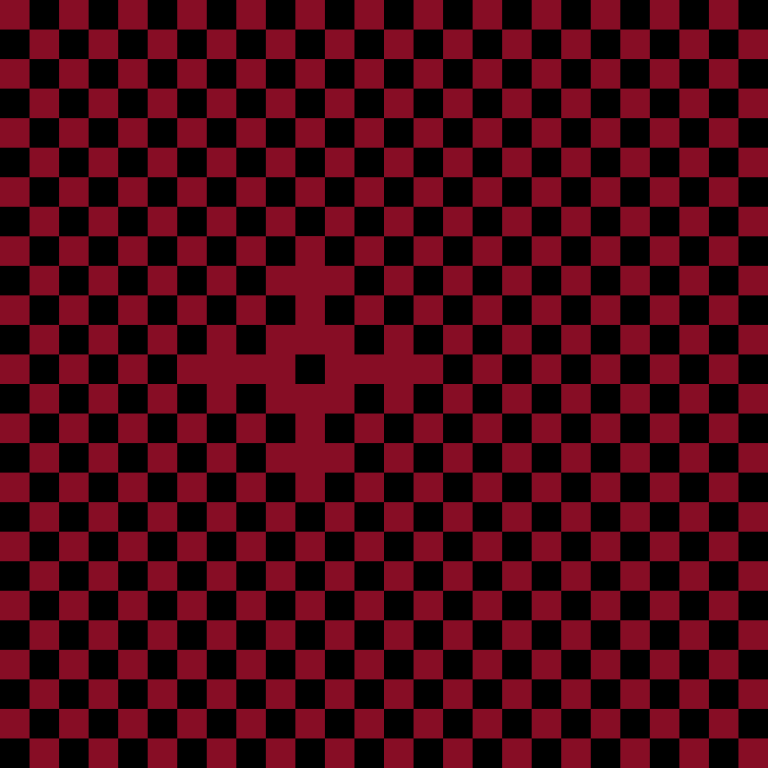
This pattern is drawn by a Shadertoy shader. Its source:

```glsl
const float CELLS = 26.0;                // cells along the canvas height
const vec2  HUB = vec2(10.5, 13.5);      // centre of the cross, in cells
const float ARM_REACH = 4.5;             // half length of each arm
const float HALF_CELL = 0.5;
const vec3  CRIMSON = vec3(0.53, 0.05, 0.147);
const vec3  BLACK = vec3(0.0);

// Alternating +1 / -1 stripes per axis, +1 at the hub, smoothed over one pixel
vec2 stripes(vec2 p, float pixel) {
    vec2 edgeDist = HALF_CELL - abs(mod(p + 1.0, 2.0) - 1.0);
    return clamp(2.0 * edgeDist / pixel, -1.0, 1.0);
}

// Pixel coverage of a centred box
float boxCoverage(vec2 p, vec2 halfSize, float pixel) {
    vec2 cover = clamp(0.5 + (halfSize - abs(p)) / pixel, 0.0, 1.0);
    return cover.x * cover.y;
}

void mainImage(out vec4 fragColor, in vec2 fragCoord) {
    float pixel = CELLS / iResolution.y;
    vec2 p = fragCoord * pixel - HUB;

    // Checkerboard
    vec2 wave = stripes(p, pixel);
    float red = 0.5 + 0.5 * wave.x * wave.y;

    // Arms fill the dark cells along the hub's row and column
    vec2 darkCells = 0.5 - 0.5 * wave;
    red += darkCells.x * boxCoverage(p, vec2(ARM_REACH, HALF_CELL), pixel);
    red += darkCells.y * boxCoverage(p, vec2(HALF_CELL, ARM_REACH), pixel);

    // Dark hub
    red -= boxCoverage(p, vec2(HALF_CELL), pixel);

    fragColor = vec4(mix(BLACK, CRIMSON, clamp(red, 0.0, 1.0)), 1.0);
}
```
